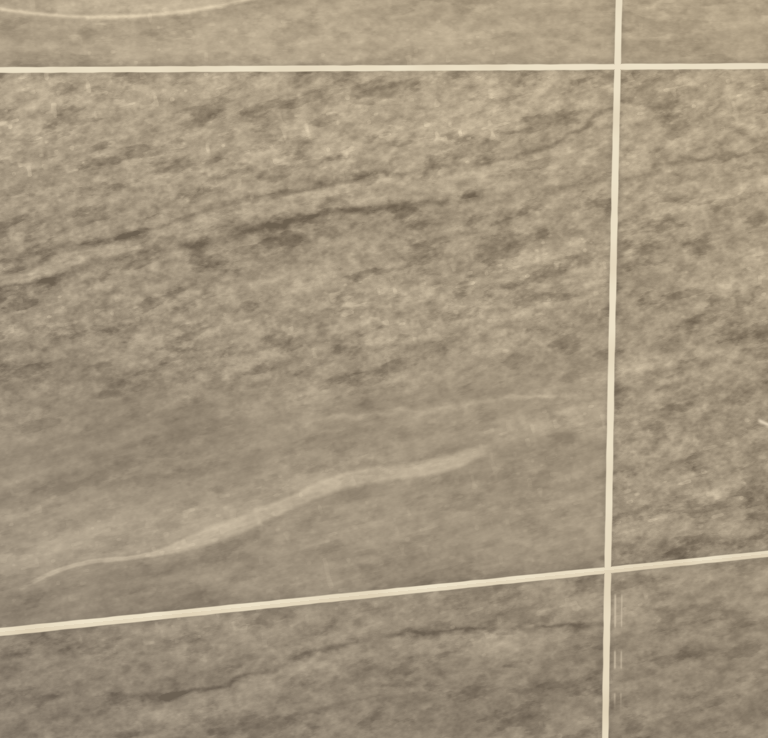
Reproduce this texture procedurally as a WebGL 2 fragment shader.

```glsl
#version 300 es
precision highp float;
// Grey-brown stone wall tiles with slanted veins, gritty grain and pale grout joints.
uniform vec2 u_resolution;
out vec4 outColor;

float hash(vec2 p) {
  vec3 q = fract(vec3(p.xyx) * 0.1031);
  q += dot(q, q.yzx + 33.33);
  return fract((q.x + q.y) * q.z);
}

float noise(vec2 p) {
  vec2 i = floor(p), f = fract(p);
  f = f * f * (3.0 - 2.0 * f);
  return mix(mix(hash(i), hash(i + vec2(1, 0)), f.x),
             mix(hash(i + vec2(0, 1)), hash(i + 1.0), f.x), f.y);
}

// Layered noise centred on zero
float fbm(vec2 p) {
  float sum = 0.0, amp = 0.5;
  for (int i = 0; i < 5; i++) {
    sum += amp * (noise(p) - 0.5);
    p = mat2(1.6, 1.1, -1.1, 1.6) * p + 17.3;
    amp *= 0.55;
  }
  return sum;
}

// Soft line of half width w
float vein(float d, float w) { return exp(-d * d / (w * w)); }

// Fades in at a and out at b
float span(float x, float a, float b, float soft) {
  return smoothstep(a - soft, a + soft, x) * (1.0 - smoothstep(b - soft, b + soft, x));
}

float grout(float d, float halfWidth, float px) {
  return 1.0 - smoothstep(halfWidth - px, halfWidth + px, abs(d));
}

void main() {
  vec2 p = gl_FragCoord.xy / u_resolution;
  float px = 1.0 / u_resolution.y;

  // Signed distances to the three joints, seen at a slight angle
  float dTop = p.y - (0.905 + 0.0055 * p.x);
  float dLow = p.y - (0.1436 + 0.106 * p.x);
  float dSide = p.x - (0.788 + 0.014 * p.y + 0.004 * p.y * p.y);
  float top = step(0.0, dTop), low = step(dLow, 0.0), right = step(0.0, dSide);
  float middle = (1.0 - top) * (1.0 - low);
  float mainTile = middle * (1.0 - right);
  float seed = top * 7.0 + low * 13.0 + right * 23.0;

  // Grain follows the slanted bedding of the stone
  float tilt = mix(0.24, 0.04, top);
  vec2 g = mat2(cos(tilt), -sin(tilt), sin(tilt), cos(tilt)) * (p * vec2(1.04, 1.0)) + seed;
  float clouds = fbm(g * vec2(4.0, 9.0));
  float streaks = fbm(g * vec2(10.0, 60.0) + 2.0 * clouds);
  float grit = fbm(g * vec2(65.0, 105.0));
  float speck = noise(g * vec2(210.0, 260.0)) - 0.5;
  float rough = mix(1.0, 0.55, top);
  rough *= mix(1.0, mix(0.45, 1.0, smoothstep(0.34, 0.5, p.y - 0.12 * p.x + 0.25 * clouds)), mainTile);
  rough *= mix(1.0, 0.7, low);

  float tone = 0.27 + 0.4 * p.y + 0.1 * (p.x - 0.5);
  tone += 0.4 * clouds + 0.42 * streaks + rough * (0.85 * grit + 0.2 * speck);
  float crumbs = smoothstep(0.76, 0.92, noise(g * vec2(95.0, 130.0) + 40.0));
  tone += 0.25 * rough * crumbs * smoothstep(-0.15, 0.2, clouds);
  float pits = smoothstep(0.05, 0.22, fbm(g * vec2(24.0, 55.0) + 9.0));
  tone -= 0.3 * rough * pits;

  // Dark fissures across the large tile, with a pale band between them
  float wander = 0.035 * fbm(p * vec2(9.0, 14.0)) + 0.012 * fbm(p * 45.0);
  float x = p.x, y = p.y + wander;
  float d1 = y - (0.607 + 0.29 * x - 0.14 * x * x);
  float d2 = y - (0.63 + 0.36 * x - 0.19 * x * x + 0.05 * smoothstep(0.68, 0.8, x));
  float broken = smoothstep(-0.2, 0.12, fbm(p * vec2(12.0, 20.0) + 5.0));
  float fissure = vein(d1, 0.005) * span(x, -0.1, 0.66, 0.08)
                + 0.8 * vein(d2, 0.0045) * span(x, -0.1, 0.9, 0.05)
                + 0.5 * vein(d1 - 0.014, 0.003) * span(x, -0.1, 0.26, 0.08)
                + 0.6 * vein(d1 - 0.002, 0.012) * span(x, 0.27, 0.36, 0.04);
  float band = smoothstep(0.0, 0.012, d1) * smoothstep(0.0, 0.012, -d2);
  tone += mainTile * (0.1 * band - 0.48 * fissure * (0.3 + 0.7 * broken));

  // Pale wedge vein and faint wisps in the lower part of the large tile
  float bend = 0.2 + 0.31 * x - 0.015 * vein(x - 0.18, 0.07) + 0.007 * sin(x * 20.0 - 1.0);
  float dw = p.y + 0.25 * wander - bend;
  float thick = 0.002 + 0.011 * span(x, 0.23, 0.36, 0.05) + 0.009 * span(x, 0.38, 0.63, 0.04);
  float wedge = (1.0 - smoothstep(thick * 0.6, thick + 0.003, abs(dw))) * span(x, 0.04, 0.63, 0.03);
  float wisp = vein(y - 0.40 - 0.085 * x, 0.004) * span(x, 0.36, 0.8, 0.08)
             + 0.7 * vein(y - 0.34 - 0.11 * x, 0.014) * span(x, 0.65, 0.85, 0.04);
  float haze = vein(dw - 0.035, 0.04) * (1.0 - smoothstep(0.2, 0.6, x));
  tone += mainTile * (0.34 * wedge + 0.22 * wisp + 0.12 * haze - 0.1 * vein(dw + 0.022, 0.014));

  // Veins of the neighbouring tiles
  float arc = p.y - 0.977 - 0.65 * (x - 0.13) * (x - 0.13);
  tone += top * (1.0 - right) * (0.5 * vein(arc, 0.003) + 0.12 * smoothstep(0.0, 0.01, arc));
  float dl = y - mix(0.06, 0.147, smoothstep(0.2, 0.52, x));
  tone += low * (1.0 - right) * span(x, 0.16, 0.8, 0.05)
        * (0.16 * vein(dl + 0.02, 0.014) - 0.4 * vein(dl, 0.004) * (0.4 + 0.6 * broken));
  tone += middle * right * (0.2 * vein(y - 0.41 - 0.34 * x, 0.01)
        - 0.35 * broken * vein(y - 0.635 - 0.155 * x, 0.004));

  vec3 stone = mix(vec3(0.50, 0.45, 0.38), vec3(0.79, 0.73, 0.63), clamp(tone, -0.25, 1.3));
  stone += vec3(0.008, 0.0, -0.018) * (p.y + 0.5 * p.x - 0.7);

  // Scratches beside the lower joint and a chip at the right edge
  float scratch = vein(dSide - 0.010 - 0.01 * (0.22 - p.y), 0.0015)
                + 0.7 * vein(dSide - 0.020 + 0.006 * p.y, 0.0013);
  scratch *= low * span(p.y, 0.05, 0.23, 0.02) * smoothstep(0.2, 0.6, noise(p * vec2(20.0, 90.0)));
  float chip = vein(p.y - 0.427 + 0.45 * (x - 0.995), 0.003) * smoothstep(0.985, 0.991, x);
  stone = mix(stone, vec3(0.86, 0.80, 0.70), clamp(0.6 * scratch + chip, 0.0, 1.0));

  // Grout with soft shaded edges and uneven brightness
  float wobble = 0.0007 * (noise(p * 60.0) - 0.5);
  float lowWidth = mix(0.0056, 0.0042, x);
  float joint = max(grout(dTop, 0.0040 + wobble, px), grout(dLow, lowWidth + wobble, px));
  joint = max(joint, grout(dSide, 0.0044 + wobble, px));
  float shade = max(max(vein(dTop, 0.008), vein(dLow, 0.009)), vein(dSide, 0.008));
  vec3 groutColor = mix(vec3(0.86, 0.80, 0.69), vec3(0.95, 0.91, 0.81),
                        0.65 + 0.5 * (noise(p * 25.0) - 0.5) - 0.3 * low);
  outColor = vec4(mix(stone * (1.0 - 0.1 * shade), groutColor, joint), 1.0);
}
```
